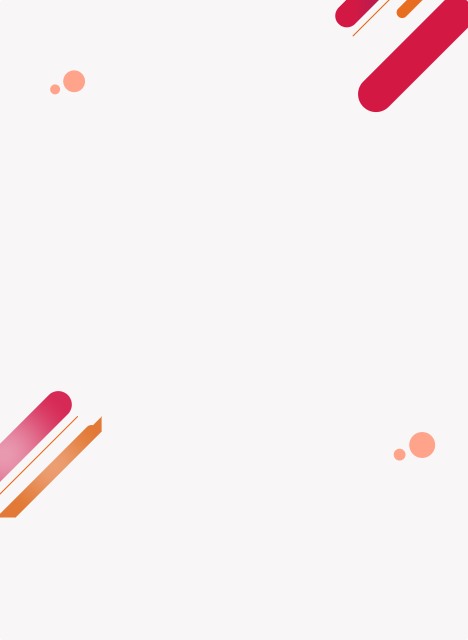
This background is drawn by a WebGL 2 fragment shader. Its source:

```glsl
#version 300 es
precision highp float;

uniform vec2 u_resolution;
out vec4 fragColor;

// Layout space: height 1, width ASPECT
const float ASPECT = 0.7305;
const float CORNER_RADIUS = 0.006;
const float HAIRLINE = 0.0008;
const vec2 RISING = vec2(0.70711);

// Bubble pairs: xy = large centre, z = large radius
const vec3 BUBBLES[2] = vec3[2](vec3(0.1157, 0.8730, 0.0170), vec3(0.6590, 0.3047, 0.0202));
const vec2 SMALL_BUBBLE_OFFSET = vec2(-1.745, -0.745);
const float SMALL_BUBBLE_SCALE = 0.455;

// Lower bars: glow centres, reach and the right and bottom limits of the orange bar
const vec2 PINK_GLOW = vec2(0.0065, 0.2900);
const vec2 ORANGE_GLOW = vec2(0.0845, 0.2708);
const float PINK_REACH = 0.125;
const float ORANGE_REACH = 0.090;
const vec2 BAR_LIMIT = vec2(0.1586, 0.1914);

const vec3 WHITE = vec3(1.0);
const vec3 PAPER = vec3(0.972, 0.965, 0.970);
const vec3 CRIMSON = vec3(0.830, 0.095, 0.265);
const vec3 PLUM = vec3(0.720, 0.110, 0.310);
const vec3 ROSE = vec3(0.840, 0.160, 0.335);
const vec3 PINK = vec3(0.910, 0.600, 0.690);
const vec3 ORANGE = vec3(0.905, 0.430, 0.130);
const vec3 COPPER = vec3(0.885, 0.475, 0.210);
const vec3 APRICOT = vec3(0.925, 0.620, 0.445);
const vec3 CORAL = vec3(1.000, 0.640, 0.540);

// Endless round-capped stroke leaving tip along direction
float rayStroke(vec2 p, vec2 tip, vec2 direction, float radius) {
    vec2 d = p - tip;
    return length(d - direction * max(dot(d, direction), 0.0)) - radius;
}

float roundedBox(vec2 p, vec2 halfSize, float radius) {
    vec2 d = abs(p) - halfSize + radius;
    return length(max(d, 0.0)) + min(max(d.x, d.y), 0.0) - radius;
}

float bubblePair(vec2 p, vec3 bubble) {
    vec2 d = p - bubble.xy;
    float large = length(d) - bubble.z;
    float small = length(d - SMALL_BUBBLE_OFFSET * bubble.z) - SMALL_BUBBLE_SCALE * bubble.z;
    return min(large, small);
}

vec3 paint(vec3 base, vec3 ink, float dist) {
    float pixel = 1.0 / u_resolution.y;
    return mix(base, ink, clamp(0.5 - dist / pixel, 0.0, 1.0));
}

void main() {
    vec2 p = gl_FragCoord.xy / u_resolution * vec2(ASPECT, 1.0);
    vec2 halfCanvas = 0.5 * vec2(ASPECT, 1.0);

    // Sheet with softly rounded corners
    vec3 color = PAPER;

    // Upper right bars
    vec3 crimsonFade = mix(CRIMSON, PLUM, smoothstep(0.545, 0.595, p.x));
    color = paint(color, crimsonFade, rayStroke(p, vec2(0.5413, 0.9753), RISING, 0.0180));
    color = paint(color, ORANGE, rayStroke(p, vec2(0.5512, 0.9440), RISING, HAIRLINE));
    color = paint(color, ORANGE, rayStroke(p, vec2(0.6278, 0.9805), RISING, 0.0087));
    color = paint(color, CRIMSON, rayStroke(p, vec2(0.5869, 0.8529), RISING, 0.0280));

    // Lower left bars with radial glows
    vec3 pinkFade = mix(PINK, ROSE, smoothstep(0.0, PINK_REACH, distance(p, PINK_GLOW)));
    color = paint(color, pinkFade, rayStroke(p, vec2(0.0910, 0.3678), -RISING, 0.0211));
    color = paint(color, ORANGE, rayStroke(p, vec2(0.1209, 0.3490), -RISING, HAIRLINE));

    float bar = rayStroke(p, vec2(0.1430, 0.3255), -RISING, 0.0104);
    bar = min(bar, rayStroke(p, vec2(0.1820, 0.3607), -RISING, 0.0083));
    bar = max(bar, max(p.x - BAR_LIMIT.x, BAR_LIMIT.y - p.y));
    vec3 orangeFade = mix(APRICOT, COPPER, smoothstep(0.0, ORANGE_REACH, distance(p, ORANGE_GLOW)));
    color = paint(color, orangeFade, bar);

    // Bubbles
    for (int i = 0; i < 2; i++) {
        color = paint(color, CORAL, bubblePair(p, BUBBLES[i]));
    }

    color = paint(WHITE, color, roundedBox(p - halfCanvas, halfCanvas, CORNER_RADIUS) - 0.5 / u_resolution.y);
    fragColor = vec4(color, 1.0);
}
```
